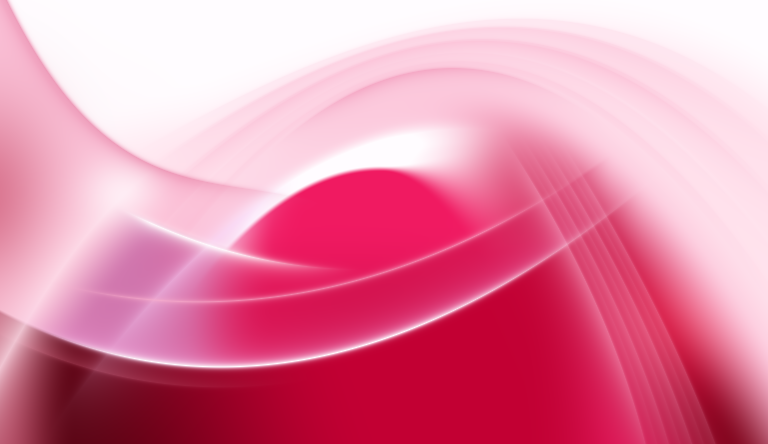
Give the GLSL for this background, as a Shadertoy shader.

```glsl
// Cubic curves y(x), coefficients from x^3 down to the constant
#define BOWL   vec4(-0.199, 1.623, -0.886, 0.299)
#define INNER  vec4(0.0, 1.15, -0.598, 0.398)
#define FOLD   vec4(0.0, 1.4, -1.316, 0.702)
#define SWOOSH vec4(-11.0, 10.68, -3.715, 1.03)
#define CREST  vec4(0.0, -4.6, 4.554, -0.507)
#define ARCH   vec4(0.0, -2.3, 2.806, -0.146)
#define VEIL   vec4(0.0, -3.3, 3.894, -0.303)
#define OUTER  vec4(-1.093, 0.907, 0.394, 0.642)
#define BEAM   vec4(0.0, -4.8, 3.2, 0.17)
#define STREAKS 10
#define THREADS 7

const vec3 WHITE   = vec3(1.0, 0.99, 1.0);
const vec3 BLUSH   = vec3(1.0, 0.89, 0.93);
const vec3 PINK    = vec3(0.98, 0.69, 0.80);
const vec3 ROSE    = vec3(0.82, 0.38, 0.49);
const vec3 LILAC   = vec3(0.80, 0.43, 0.66);
const vec3 MAGENTA = vec3(0.94, 0.10, 0.38);
const vec3 CRIMSON = vec3(0.76, 0.0, 0.20);
const vec3 MAROON  = vec3(0.34, 0.0, 0.06);

float hash(float n) {
    n = fract(n * 0.1031);
    n *= n + 33.33;
    return fract(n * (n + n));
}

// Signed distance above a curve, corrected for its slope
float above(vec2 p, vec4 c) {
    float x = p.x;
    float slope = dot(c.xyz, vec3(3.0 * x * x, 2.0 * x, 1.0));
    slope *= iResolution.y / iResolution.x;
    float height = dot(c, vec4(x * x * x, x * x, x, 1.0));
    return (p.y - height) * inversesqrt(1.0 + slope * slope);
}

float below(float d, float soft) { return 1.0 - smoothstep(-soft, soft, d); }

// Light with its own falloff on either side of an edge
float rim(float d, float upper, float lower) {
    return exp(-abs(d) / (d > 0.0 ? upper : lower));
}

float span(float x, float a, float b, float c, float d) {
    return smoothstep(a, b, x) * (1.0 - smoothstep(c, d, x));
}

float blob(vec2 p, vec2 centre, vec2 size) {
    vec2 q = (p - centre) / size;
    return exp(-dot(q, q));
}

vec3 lighten(vec3 base, vec3 tint, float amount) {
    return mix(base, tint, clamp(amount, 0.0, 1.0));
}

void mainImage(out vec4 fragColor, in vec2 fragCoord) {
    vec2 p = fragCoord / iResolution.xy;
    float bowl = above(p, BOWL), inner = above(p, INNER), fold = above(p, FOLD);
    float swoosh = above(p, SWOOSH), crest = above(p, CREST);
    float arch = above(p, ARCH), veil = above(p, VEIL), outer = above(p, OUTER);
    float beam = above(vec2(min(p.x, 0.33), p.y), BEAM);

    // Pale veils
    vec3 col = mix(WHITE, BLUSH, below(outer + 0.06, 0.10));
    col = mix(col, PINK, 0.8 * below(veil + 0.04, 0.10));
    col = mix(col, PINK, 0.75 * below(swoosh, 0.012) * (1.0 - smoothstep(0.2, 0.45, p.x)));
    col = mix(col, ROSE, 0.85 * blob(p, vec2(-0.02, 0.55), vec2(0.09, 0.21)));

    // Red depth on the right
    vec3 depth = mix(CRIMSON, vec3(0.92, 0.16, 0.32), blob(p, vec2(0.95, 0.28), vec2(0.14, 0.16)));
    depth = mix(depth, vec3(0.50, 0.03, 0.12), blob(p, vec2(1.0, 0.0), vec2(0.17, 0.20)));
    col = mix(col, depth, smoothstep(-0.03, -0.25, veil) * smoothstep(0.55, 0.75, p.x));

    // Arched streaks
    for (int i = 0; i < STREAKS; i++) {
        float k = float(i), t = (k + hash(k + 3.0)) / float(STREAKS);
        float d = above(p, mix(VEIL, OUTER, t));
        float strength = (0.12 + 0.25 * hash(k + 21.0)) * span(p.x, 0.12, 0.4, 0.75, 1.1);
        col = mix(col, mix(PINK, WHITE, step(0.6, hash(k + 9.0))),
                  strength * rim(d, 0.003, 0.02 + 0.05 * hash(k + 40.0)));
    }
    col = mix(col, vec3(0.93, 0.50, 0.66), 0.5 * rim(veil, 0.004, 0.025) * span(p.x, 0.34, 0.48, 0.55, 0.8));

    // White crest light
    float crestLight = below(arch, 0.035) * span(p.x, 0.24, 0.36, 0.48, 0.68);
    col = lighten(col, WHITE, crestLight + 0.65 * rim(arch, 0.035, 0.05) * span(p.x, 0.2, 0.4, 0.5, 0.68));

    // Lilac bowl and magenta dome
    vec3 body = mix(LILAC, MAGENTA * 0.95, smoothstep(0.16, 0.45, p.x));
    col = mix(col, body, 0.95 * below(fold, 0.012) * below(beam + 0.05, 0.08) * (1.0 - smoothstep(0.55, 0.75, p.x)));
    float domeSoft = mix(0.007, 0.13, smoothstep(0.5, 0.68, p.x));
    float dome = below(crest, domeSoft) * smoothstep(0.24, 0.36, p.x);
    col = mix(col, mix(MAGENTA, vec3(0.87, 0.07, 0.33), smoothstep(0.5, 0.3, p.y)), dome);
    col = mix(col, vec3(0.80, 0.06, 0.28), 0.6 * below(inner, 0.005) * span(p.x, 0.2, 0.5, 0.7, 0.8));

    // Dark ground under the bowl
    vec3 ground = mix(MAROON, CRIMSON, smoothstep(0.07, 0.50, p.x + 0.2 * p.y));
    ground = mix(ground, ROSE, 0.75 * smoothstep(0.10, 0.0, p.x));
    col = mix(col, ground, below(bowl, 0.005) * (1.0 - smoothstep(0.68, 0.84, p.x)));
    col = mix(col, ROSE, 0.35 * rim(bowl + 0.045, 0.03, 0.004) * span(p.x, -0.1, 0.05, 0.15, 0.42));

    // Falling threads on the right
    for (int i = 0; i < THREADS; i++) {
        float k = float(i), t = k / float(THREADS - 1);
        vec3 thread = mix(vec3(-0.17, -0.15, 0.84), vec3(-0.11, -0.22, 0.931), t);
        float d = p.x - dot(thread, vec3(p.y * p.y, p.y, 1.0));
        float glow = 0.12 + 0.22 * hash(k + 5.0) + 0.15 * step(abs(t - 0.5), 0.5) * step(0.49, abs(t - 0.5));
        col = lighten(col, PINK, glow * rim(d, 0.002, 0.025) * span(p.y, -0.3, 0.3, 0.55, 0.72));
    }

    // Beams on the left
    col = lighten(col, BLUSH, 0.8 * rim(beam, 0.07, 0.045) * (1.0 - smoothstep(0.13, 0.28, p.x)));
    col = lighten(col, vec3(0.97, 0.82, 0.97), 0.6 * rim(arch, 0.02, 0.05) * span(p.x, 0.05, 0.25, 0.3, 0.4));
    col = lighten(col, WHITE, 0.6 * blob(p, vec2(0.16, 0.57), vec2(0.05, 0.07)));

    // Bright edges
    col = mix(col, vec3(0.90, 0.48, 0.63), 0.65 * rim(swoosh, 0.004, 0.018) * (1.0 - smoothstep(0.2, 0.43, p.x)));
    col = lighten(col, WHITE, 0.95 * rim(fold, 0.006, 0.016) * span(p.x, 0.15, 0.2, 0.28, 0.48));
    col = lighten(col, PINK, 0.7 * rim(inner, 0.005, 0.005) * span(p.x, 0.05, 0.2, 0.6, 0.78));
    col = lighten(col, vec3(0.95, 0.62, 0.86), 0.55 * rim(bowl, 0.035, 0.004) * span(p.x, 0.0, 0.12, 0.55, 0.86));
    col = lighten(col, WHITE, rim(bowl, 0.007, 0.004) * span(p.x, 0.02, 0.2, 0.5, 0.88));

    fragColor = vec4(clamp(col, 0.0, 1.0), 1.0);
}
```
